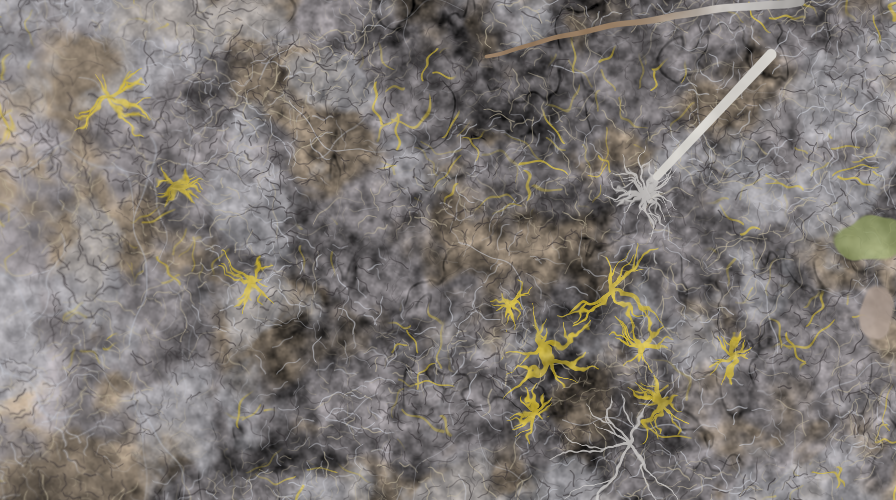
A Shadertoy shader for this texture:

```glsl
// Weathered dark bark with pale fungal threads, yellow slime-mould veins and dry twigs.
// Layered value noise makes the ground; hashed strands, branching bursts
// and tapered segments lie over it. The left side is softly out of focus.

float hash(vec2 p) {
    vec3 q = fract(p.xyx * vec3(0.1031, 0.1030, 0.0973));
    q += dot(q, q.yzx + 33.33);
    return fract((q.x + q.y) * q.z);
}

float noise(vec2 p) {
    vec2 i = floor(p), f = fract(p);
    f = f * f * (3.0 - 2.0 * f);
    return mix(mix(hash(i), hash(i + vec2(1, 0)), f.x),
               mix(hash(i + vec2(0, 1)), hash(i + vec2(1, 1)), f.x), f.y);
}

float fbm(vec2 p, int octaves) {
    float sum = 0.0, amp = 0.5, total = 0.0;
    for (int i = 0; i < octaves; i++) {
        sum += amp * noise(p);
        total += amp;
        p = mat2(1.6, 1.2, -1.2, 1.6) * p + 17.3;
        amp *= 0.55;
    }
    return sum / total;
}

vec2 wobble(vec2 p, float scale) {
    return vec2(fbm(p * scale + 40.0, 2), fbm(p * scale + 80.0, 2)) - 0.5;
}

vec2 direction(float a) { return vec2(cos(a), sin(a)); }

// Segment whose half width goes from w0 to w1
float taper(vec2 p, vec2 a, vec2 b, float w0, float w1, float soft) {
    vec2 ab = b - a;
    float t = clamp(dot(p - a, ab) / dot(ab, ab), 0.0, 1.0);
    return 1.0 - smoothstep(-soft, soft, length(p - a - ab * t) - mix(w0, w1, t));
}

// One bent thread per grid cell
float strands(vec2 p, float scale, float width, float soft, float seed) {
    vec2 cell = floor(p * scale);
    float cover = 0.0;
    for (int k = 0; k < 9; k++) {
        vec2 id = cell + vec2(k % 3, k / 3) - 1.0;
        float h = hash(id + seed), g = hash(id + seed + 51.7);
        vec2 q = p * scale - id - vec2(g, hash(id + seed + 9.1));
        vec2 d = direction(6.2832 * h);
        q = vec2(dot(q, d), dot(q, vec2(-d.y, d.x)));
        q.y += (g - 0.5) * 1.6 * q.x * q.x + 0.05 * sin(q.x * 9.0 + h * 40.0);
        float reach = 0.25 + 0.5 * fract(h * 37.0);
        float dist = length(vec2(max(abs(q.x) - reach, 0.0), q.y)) / scale;
        float line = 1.0 - smoothstep(width - soft, width + soft, dist);
        cover = max(cover, line * (0.25 + 0.75 * fract(g * 23.0)));
    }
    return cover;
}

// Crooked forked arms leaving a centre
float burst(vec2 p, vec2 c, float size, int arms, float width, float soft) {
    if (length(p - c) > size * 1.7) return 0.0;
    vec2 q = p - c + size * 0.45 * wobble(p, 2.2 / size) + 0.012 * wobble(p, 60.0);
    float cover = 0.0;
    for (int j = 0; j < arms; j++) {
        float h = hash(c * 91.0 + float(j) * 7.3);
        float a = 6.2832 * (float(j) + h) / float(arms);
        vec2 tip = direction(a) * size * (0.35 + 0.65 * fract(h * 57.0));
        vec2 fork = tip * 0.45, twig = fork + direction(a + (h > 0.5 ? 0.8 : -0.8)) * size * 0.4;
        cover = max(cover, taper(q, vec2(0), tip, width, width * 0.2, soft));
        cover = max(cover, taper(q, fork, twig, width * 0.5, width * 0.15, soft));
    }
    return cover;
}

float blob(vec2 p, vec2 c, vec2 radii) {
    return 1.0 - smoothstep(0.88, 1.08, length((p - c + 0.03 * wobble(p, 20.0)) / radii));
}

void mainImage(out vec4 fragColor, in vec2 fragCoord) {
    vec2 p = fragCoord / iResolution.y, w = p + 0.07 * wobble(p, 7.0);
    float focus = smoothstep(-0.1, 0.7, p.x);
    float soft = max(mix(0.0042, 0.0013, focus), 0.7 / iResolution.y);

    // Ground: patches, crumbs and cracks
    float mid = fbm(w * 12.0 + 5.0, 4) - 0.5, grain = fbm(p * 48.0, 3) - 0.5;
    float tone = 0.445 + 0.42 * (fbm(w * 3.5, 4) - 0.5 + mid);
    tone += 0.48 * mix(0.35, 1.0, focus) * grain + 0.1 * (1.0 - smoothstep(0.0, 0.5, p.x));
    tone -= 0.07 * exp(-6.0 * dot(p - vec2(0.9, 0.75), p - vec2(0.9, 0.75)));
    float crack = 1.0 - smoothstep(0.0, 0.035, abs(fbm(w * vec2(13, 9) + 30.0, 3) - 0.5));
    tone -= 0.15 * crack * focus * smoothstep(0.45, 0.6, noise(p * 9.0 + 3.0));
    vec3 col = tone * vec3(1.01, 0.975, 0.995);
    col *= mix(vec3(1), vec3(1.07, 1.0, 0.86), smoothstep(0.48, 0.66, fbm(w * 6.0 + 70.0, 4)));

    // Pale crust
    float crust = fbm(w * 6.0 + 11.0, 5) + 0.16 * blob(p, vec2(1.62, 0.69), vec2(0.17, 0.16));
    col = mix(col, vec3(0.66, 0.66, 0.68) + 0.35 * grain, 0.62 * smoothstep(0.54, 0.68, crust));

    // Fine threads: pale, beige and dark
    for (int i = 0; i < 6; i++) {
        float f = float(i), patchy = smoothstep(0.3, 0.65, noise(w * 7.0 + f * 13.0));
        float s = strands(p + 0.012 * wobble(p, 25.0), 6.0 + 6.0 * f, 0.0013, soft, f * 31.0);
        vec3 tint = i % 3 == 0 ? vec3(0.79, 0.8, 0.83) : i % 3 == 1 ? vec3(0.76, 0.72, 0.62) : vec3(0.2, 0.18, 0.19);
        col = mix(col, tint, 0.62 * s * patchy);
    }
    float web = strands(w * vec2(1.0, 0.65), 5.0, 0.002, soft, 200.0);
    col = mix(col, vec3(0.75, 0.77, 0.81), 0.6 * web * (1.0 - smoothstep(0.2, 0.6, p.x)));

    // Yellow veins: a spiral of clusters and a trail on the left
    float veins = 0.0;
    for (int i = 0; i < 10; i++) {
        float f = float(i);
        vec2 c = vec2(1.22, 0.28) + vec2(0.27, 0.19) * sqrt((f + 0.5) / 7.0) * direction(2.4 * f + 0.6);
        if (i > 6) c = vec2(0.22, 0.8) + (f - 7.0) * vec2(0.14, -0.18);
        veins = max(veins, burst(p, c, 0.065 + 0.055 * hash(c * 50.0), 7, 0.0055, soft));
    }
    float specks = strands(w, 16.0, 0.0022, soft, 400.0) * smoothstep(0.55, 0.7, noise(p * 6.0 + 21.0));
    veins = max(veins * (0.65 + 0.35 * noise(p * 40.0)), 0.75 * specks);
    col = mix(col, vec3(0.86, 0.76, 0.24) + 0.25 * grain, 0.9 * veins);

    // White root and tuft
    float root = burst(p, vec2(1.25, 0.09), 0.19, 6, 0.004, soft);
    float tuft = burst(p, vec2(1.29, 0.615), 0.1, 17, 0.0035, soft);
    col = mix(col, vec3(0.82, 0.81, 0.8), 0.8 * max(root, tuft));

    // Leaf and stone at the right edge
    col = mix(col, vec3(0.52, 0.56, 0.36) + 0.5 * mid, 0.85 * blob(p, vec2(1.74, 0.52), vec2(0.07, 0.045)));
    col = mix(col, vec3(0.64, 0.58, 0.54) + 0.3 * mid, 0.9 * blob(p, vec2(1.75, 0.37), vec2(0.035, 0.055)));

    // Brown twig and white stick
    vec2 q = p + 0.014 * wobble(p, 9.0);
    q.y -= 0.018 * sin((q.x - 0.98) * 5.0);
    float twig = taper(q, vec2(0.975, 0.888), vec2(1.6, 0.995), 0.004, 0.009, soft);
    float stick = taper(p, vec2(1.314, 0.647), vec2(1.542, 0.891), 0.008, 0.011, soft);
    vec3 wood = mix(vec3(0.62, 0.52, 0.42), vec3(0.7, 0.69, 0.68), smoothstep(1.2, 1.5, p.x));
    col = mix(col, wood + 0.3 * mid, twig);
    col = mix(col, vec3(0.84, 0.83, 0.81) + 0.15 * mid, stick);
    fragColor = vec4(clamp(col, 0.0, 1.0), 1.0);
}
```
